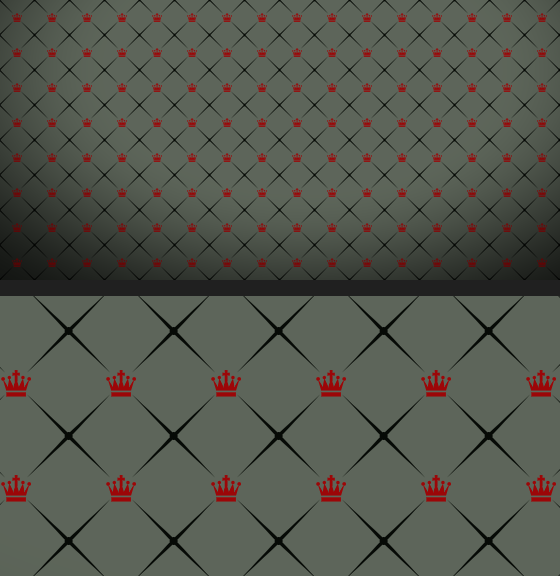
Top, the full canvas; bottom, a detail of the centre.
Reproduce this pattern procedurally as a Shadertoy shader.

```glsl
// Grey-green wallpaper: a lattice of tapered diagonals with a red crown in each diamond, under a vignette.

#define ROWS 8.0
#define LATTICE_SHIFT vec2(-0.013, 0.0)
#define CROWN_SIZE 0.135
#define LINE_HALF_WIDTH 0.018
#define LINE_REACH 0.56
#define KNOT_RADIUS 0.038
#define GROUND_COLOR vec3(0.365, 0.398, 0.352)
#define LINE_COLOR vec3(0.025, 0.04, 0.025)
#define CROWN_COLOR vec3(0.61, 0.025, 0.03)
#define VIGNETTE_CENTER vec2(0.54, 0.75)
#define VIGNETTE_RADII vec2(0.4, 0.5)
#define VIGNETTE_FLOOR 0.2

float coverage(float dist, float px) {
    return clamp(0.5 - dist / px, 0.0, 1.0);
}

float boxDistance(vec2 p, vec2 halfSize) {
    vec2 d = abs(p) - halfSize;
    return length(max(d, 0.0)) + min(max(d.x, d.y), 0.0);
}

// Box-filtered line along p.x that narrows to nothing at LINE_REACH
float taperedLine(vec2 p, float px) {
    float w = LINE_HALF_WIDTH * max(0.0, 1.0 - abs(p.x) / LINE_REACH);
    return coverage(abs(p.y) - w, px) - coverage(abs(p.y) + w, px);
}

float latticeMask(vec2 p, float px) {
    vec2 along = vec2(p.x + p.y, p.x - p.y) * sqrt(0.5);
    float lines = max(taperedLine(along, px), taperedLine(along.yx, px));
    return max(lines, coverage(length(p) - KNOT_RADIUS, px));
}

// Crown with half-width close to one, centred on the origin
float crownDistance(vec2 p) {
    p.x = abs(p.x);

    // Flared body with a zigzag upper edge
    float flare = 0.7 + 0.3 * (p.y + 0.5);
    float u = p.x / flare;
    float zigzag = 2.0 * abs(fract(2.0 * u) - 0.5);
    float body = max((p.y + 0.25 - 0.6 * zigzag) * 0.4, -0.5 - p.y);
    body = max(body, p.x - flare);

    // Rim, tip beads and central cross
    float d = min(body, boxDistance(p + vec2(0.0, 0.77), vec2(0.69, 0.15)));
    d = min(d, length(p - vec2(0.92, 0.32)) - 0.13);
    d = min(d, length(p - vec2(0.48, 0.42)) - 0.12);
    d = min(d, boxDistance(p - vec2(0.0, 0.55), vec2(0.1, 0.4)));
    return min(d, boxDistance(p - vec2(0.0, 0.66), vec2(0.26, 0.1)));
}

float vignette(vec2 uv) {
    float r = length((uv - VIGNETTE_CENTER) / VIGNETTE_RADII);
    return mix(1.0, VIGNETTE_FLOOR, smoothstep(0.85, 2.1, r));
}

void mainImage(out vec4 fragColor, in vec2 fragCoord) {
    float px = ROWS / iResolution.y;
    vec2 grid = fragCoord * px - LATTICE_SHIFT;
    vec2 crownCell = fract(grid) - 0.5;
    vec2 knotCell = fract(grid + 0.5) - 0.5;

    float shade = vignette(fragCoord / iResolution.xy);
    vec3 color = mix(GROUND_COLOR, LINE_COLOR, latticeMask(knotCell, px)) * shade;

    // Crowns keep part of their brightness in the dark corners
    float crown = coverage(crownDistance(crownCell / CROWN_SIZE), px / CROWN_SIZE);
    color = mix(color, CROWN_COLOR * mix(1.0, shade, 0.6), crown);

    fragColor = vec4(color, 1.0);
}
```
